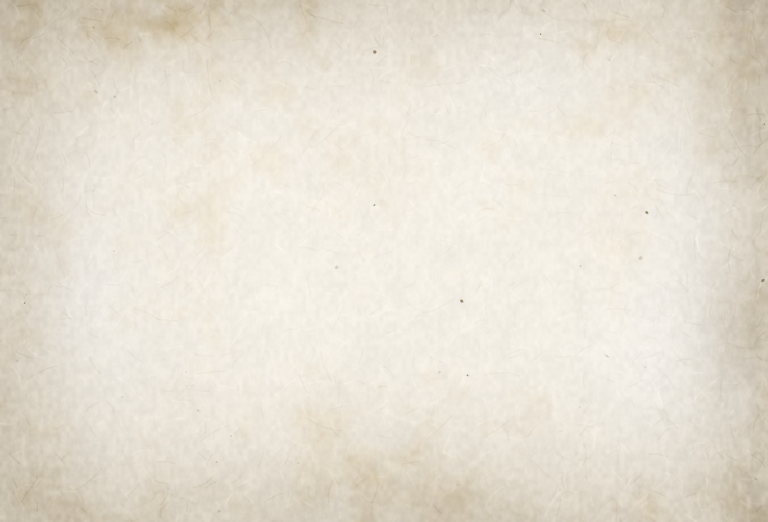
Write a WebGL 2 fragment shader that draws this texture.

```glsl
#version 300 es
precision highp float;

uniform vec2 u_resolution;
out vec4 outColor;

const vec3 PAPER = vec3(0.962, 0.943, 0.906);
const vec3 BLEACHED = vec3(0.976, 0.965, 0.945);
const vec3 EDGE_LOSS = vec3(0.132, 0.147, 0.174);
const vec3 STAIN_LOSS = vec3(0.050, 0.073, 0.120);
const vec3 SPECK = vec3(0.48, 0.38, 0.25);

float hash(vec2 cell) {
    vec3 q = fract(cell.xyx * vec3(0.1031, 0.1030, 0.0973));
    q += dot(q, q.yzx + 33.33);
    return fract((q.x + q.y) * q.z);
}

float noise(vec2 p) {
    vec2 i = floor(p), f = fract(p);
    f = f * f * (3.0 - 2.0 * f);
    float low = mix(hash(i), hash(i + vec2(1, 0)), f.x);
    float high = mix(hash(i + vec2(0, 1)), hash(i + vec2(1, 1)), f.x);
    return mix(low, high, f.y);
}

// Fractal noise centred on zero
float fbm(vec2 p, int octaves) {
    float sum = 0.0, amp = 0.5;
    for (int i = 0; i < octaves; i++) {
        sum += amp * (noise(p) - 0.5);
        p = mat2(0.8, 0.6, -0.6, 0.8) * p * 2.03 + 17.3;
        amp *= 0.55;
    }
    return sum;
}

// Thin broken creases along the zero line of a noise field
float crease(vec2 p, float width) {
    float line = exp(-abs(fbm(p, 3)) / width);
    return line * smoothstep(0.45, 0.75, noise(p * 0.9 + 31.0));
}

// Soft elliptical patch in 0..1 coordinates
float blot(vec2 uv, vec2 center, vec2 radius) {
    vec2 d = (uv - center) / radius;
    return exp(-dot(d, d));
}

float edgeShade(float dist, float reach) {
    return exp(-pow(max(dist, 0.0) / reach, 1.3));
}

// One short, bent fibre in some grid cells
float fibre(vec2 p, float density, float width, float seed) {
    vec2 q = p * density;
    vec2 cell = floor(q) + seed;
    vec2 d = fract(q) - 0.4 - 0.2 * vec2(hash(cell), hash(cell + 5.7));
    float angle = 6.2832 * hash(cell + 11.3);
    d = mat2(cos(angle), -sin(angle), sin(angle), cos(angle)) * d;
    d.y += (hash(cell + 23.1) - 0.5) * 1.5 * d.x * d.x;
    float halfLength = mix(0.10, 0.33, hash(cell + 31.9));
    float dist = length(vec2(max(abs(d.x) - halfLength, 0.0), d.y)) / density;
    return (1.0 - smoothstep(0.0, width, dist)) * step(0.6, hash(cell + 47.2));
}

// Small dark flecks, present in some grid cells
float fleck(vec2 p, float density, float chance, float seed, float blur) {
    vec2 q = p * density;
    vec2 cell = floor(q) + seed;
    vec2 d = (fract(q) - 0.2 - 0.6 * vec2(hash(cell), hash(cell + 7.1))) / density;
    d.x += d.y * (hash(cell + 13.7) - 0.5) * 1.6;
    float radius = mix(0.0012, 0.0036, pow(hash(cell + 19.9), 2.0));
    float shape = 1.0 - smoothstep(radius - blur, radius + blur, length(d));
    return shape * step(1.0 - chance, hash(cell + 29.3));
}

void main() {
    vec2 uv = gl_FragCoord.xy / u_resolution;
    vec2 p = vec2(uv.x * u_resolution.x / u_resolution.y, uv.y);
    float blur = max(0.8 / u_resolution.y, 0.0008);
    float cloud = fbm(p * 5.0 + 3.1, 5);
    float mottle = fbm(p * 17.0 + 41.0, 5);
    vec2 w = uv + 0.06 * vec2(cloud, fbm(p * 6.0 + 71.0, 4));

    // Bleached areas
    float bleach = blot(w, vec2(0.12, 0.43), vec2(0.07, 0.25))
        + blot(w, vec2(0.88, 0.29), vec2(0.11, 0.16))
        + 0.8 * blot(w, vec2(0.89, 0.60), vec2(0.06, 0.22))
        + 0.7 * blot(w, vec2(0.69, 0.87), vec2(0.09, 0.08));
    vec3 color = mix(PAPER, BLEACHED, clamp(bleach, 0.0, 1.0));

    // Warm stains
    float stain = 1.10 * blot(w, vec2(0.245, 0.99), vec2(0.07, 0.08))
        + 0.45 * blot(w, vec2(0.42, 0.16), vec2(0.045, 0.10))
        + 0.50 * blot(w, vec2(0.455, 0.06), vec2(0.05, 0.05))
        + 0.28 * blot(w, vec2(0.47, 0.66), vec2(0.07, 0.09))
        + 0.25 * blot(w, vec2(0.23, 0.57), vec2(0.06, 0.14))
        + 0.25 * blot(w, vec2(0.80, 0.56), vec2(0.06, 0.08))
        + 0.30 * blot(w, vec2(0.78, 0.92), vec2(0.05, 0.05))
        + 0.80 * blot(w, vec2(0.84, 0.04), vec2(0.02, 0.035));
    stain *= 1.0 + 3.0 * mottle;
    stain += 1.3 * max(mottle + 0.6 * cloud - 0.04, 0.0) * (1.0 - 0.6 * min(bleach, 1.0));
    color -= STAIN_LOSS * stain;

    // Aged borders, darkest where two sides meet
    float shade = 1.05 * edgeShade(w.x, 0.100) + 1.20 * edgeShade(1.0 - w.x, 0.082)
        + 0.95 * edgeShade(1.0 - w.y, 0.120) + 1.00 * edgeShade(w.y, 0.150);
    shade = 2.4 * (1.0 - exp(-shade / 2.0));
    color -= EDGE_LOSS * shade * (1.0 + 0.7 * cloud + 0.6 * mottle);

    // Vertical wear along the right side
    float streak = noise(vec2(p.x * 45.0 + mottle, p.y * 3.0)) - 0.5;
    color -= 0.045 * streak * smoothstep(0.88, 0.97, uv.x);

    // Grain, creases and fibres
    float rough = 0.75 + 0.55 * min(shade, 1.5);
    float grain = fbm(p * vec2(115.0, 90.0), 2);
    float threads = noise(p * vec2(160.0, 28.0)) - 0.5;
    color += rough * (0.050 * mottle + 0.068 * grain + 0.010 * threads);
    color += rough * 0.016 * crease(p * 9.0 + 13.0, 0.012);
    color -= rough * vec3(0.022, 0.026, 0.033) * crease(p * 12.0 + 57.0, 0.014);
    for (int i = 0; i < 3; i++) {
        float k = float(i);
        vec2 q = p + 0.02 * vec2(mottle, cloud) + 0.37 * k;
        float light = fibre(q, 10.0 + 5.0 * k, 0.0032, 61.0 * k);
        float dark = fibre(q + 0.21, 9.0 + 6.0 * k, 0.0028, 83.0 * k + 9.0);
        color += rough * (0.018 * light - vec3(0.024, 0.028, 0.035) * dark);
    }

    // Flecks, a few strong and some faint
    color = mix(color, SPECK, 0.70 * fleck(p, 6.0, 0.20, 3.0, blur));
    color = mix(color, SPECK, 0.22 * fleck(p, 15.0, 0.10, 57.0, blur));

    outColor = vec4(clamp(color, 0.0, 1.0), 1.0);
}
```
